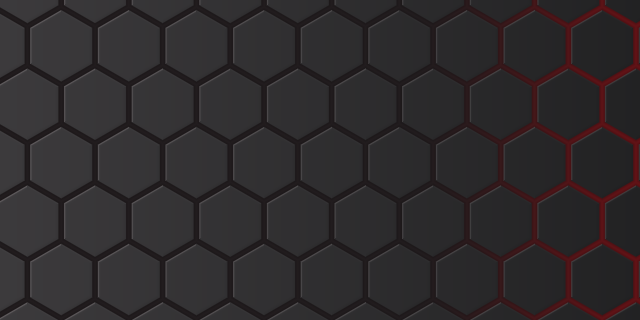
This pattern is drawn by a Shadertoy shader. Its source:

```glsl
#define PITCH 0.2113
#define ROW_HEIGHT 0.1826
#define ANCHOR vec2(0.1914, 0.8568)
#define FACE_RADIUS 0.0968
#define RIM_WIDTH 0.0032
#define LIGHT_DIR vec2(-0.80, 0.60)
#define FACE_LEFT vec3(0.235, 0.228, 0.236)
#define FACE_RIGHT vec3(0.133, 0.133, 0.138)
#define GAP_DARK vec3(0.122, 0.103, 0.110)
#define GAP_RED vec3(0.36, 0.068, 0.082)
#define RIM_LIGHT vec3(0.17, 0.16, 0.16)

// Offset from the nearest center of two interleaved rectangular grids
vec2 hexCell(vec2 p) {
    vec2 period = vec2(PITCH, 2.0 * ROW_HEIGHT);
    vec2 a = mod(p + 0.5 * period, period) - 0.5 * period;
    vec2 b = mod(p, period) - 0.5 * period;
    return dot(a, a) < dot(b, b) ? a : b;
}

// Signed distance to the nearest hexagon side in x, its outward normal in yz
vec3 hexSide(vec2 p, float radius) {
    vec2 side = vec2(p.x < 0.0 ? -1.0 : 1.0, p.y < 0.0 ? -1.0 : 1.0);
    vec2 slant = side * vec2(0.5, 0.8660254);
    float upright = abs(p.x);
    float sloped = dot(p, slant);
    vec2 normal = upright > sloped ? vec2(side.x, 0.0) : slant;
    return vec3(max(upright, sloped) - radius, normal);
}

void mainImage(out vec4 fragColor, in vec2 fragCoord) {
    vec2 p = fragCoord / iResolution.y;
    float across = fragCoord.x / iResolution.x;
    float pixel = 1.0 / iResolution.y;

    vec3 side = hexSide(hexCell(p - ANCHOR), FACE_RADIUS);
    float dist = side.x;
    float facing = dot(side.yz, LIGHT_DIR);

    // Groove, glowing red toward the right and shaded beside the faces
    float glow = smoothstep(0.64, 1.0, across);
    vec3 groove = mix(GAP_DARK, GAP_RED, glow);
    float grooveHalf = 0.5 * PITCH - FACE_RADIUS;
    groove *= mix(0.90, 1.06, smoothstep(0.0, grooveHalf, dist));

    // Face with a horizontal falloff and a soft bevel
    vec3 face = mix(FACE_LEFT, FACE_RIGHT, across);
    float bevel = smoothstep(-4.0 * RIM_WIDTH, 0.0, dist);
    face *= 1.0 + 0.07 * bevel * facing;

    // Thin highlight on the sides turned to the light
    float rim = smoothstep(-RIM_WIDTH - pixel, -RIM_WIDTH + pixel, dist);
    face += RIM_LIGHT * rim * max(facing, 0.0) * mix(1.0, 0.75, across);

    float coverage = smoothstep(-0.75 * pixel, 0.75 * pixel, dist);
    fragColor = vec4(mix(face, groove, coverage), 1.0);
}
```
